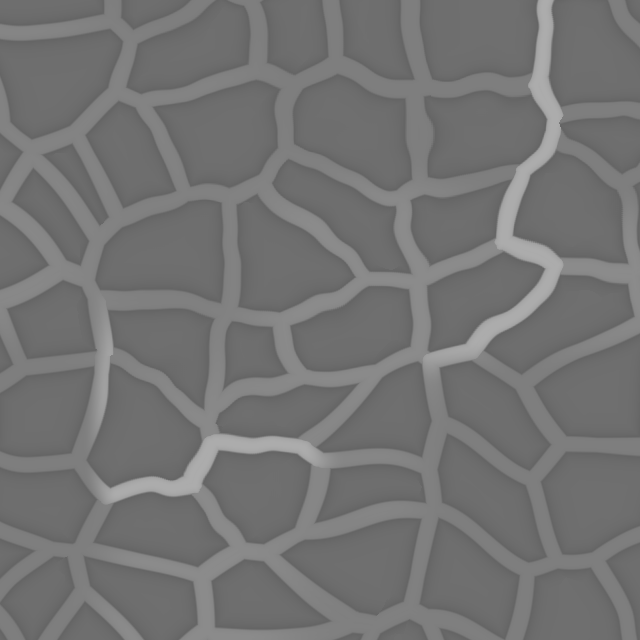
A Shadertoy shader for this texture:

```glsl
// Grey web of rounded veins over a flat ground with soft contact shadows.
// The veins are warped Voronoi borders, drawn as capped tubes of even width;
// borders between two groups of cells form long, brighter, wigglier chains.

#define CELLS vec2(6.0, 7.0)   // cells across and up
#define JITTER 0.86            // scatter of the cell sites
#define BEND 0.085             // broad curving of the veins
#define WIGGLE 0.022           // fine kinks of the veins
#define SPLIT 0.016            // drift between the two strands
#define HALF_WIDTH 0.0115      // vein radius
#define SOFT 0.0022            // softness of the vein rim
#define GROUND 0.434           // flat tone between veins
#define SHADOW 0.045           // depth of the contact shadow
#define SHADOW_REACH 0.010     // falloff of the contact shadow
#define DIM 0.495              // tone of the plain veins
#define BRIGHT 0.675           // tone of bright chains

float hash(vec2 p) {
    return fract(sin(dot(p, vec2(127.1, 311.7))) * 43758.5453);
}

vec2 hash2(vec2 p) {
    return vec2(hash(p), hash(p + 57.3));
}

float noise(vec2 p) {
    vec2 i = floor(p), f = p - i;
    f = f * f * f * (f * (f * 6.0 - 15.0) + 10.0);
    return mix(mix(hash(i), hash(i + vec2(1, 0)), f.x),
               mix(hash(i + vec2(0, 1)), hash(i + vec2(1, 1)), f.x), f.y);
}

vec2 drift(vec2 p) {
    return vec2(noise(p), noise(p + 31.7)) - 0.5;
}

// Cells fall into two groups, cut by mostly upright contours
float cellGroup(vec2 site) {
    return step(0.5, noise(site * vec2(0.5, 0.22) + 7.0));
}

float veinTone(vec2 p, vec2 a, vec2 b) {
    float chain = abs(cellGroup(a) - cellGroup(b));
    float lit = chain * smoothstep(0.32, 0.55, noise(p * 3.2 + 4.0));
    float plain = DIM + 0.05 * smoothstep(0.45, 0.85, noise(p * 3.5 + 19.0));
    return mix(plain, BRIGHT, lit);
}

// Border of cells a and b: a ray leaving the corner, away from cell c.
// The result holds the canvas distance and the tone of the tube.
vec2 tube(vec2 p, vec2 q, mat2 stretch, vec2 a, vec2 b, vec2 c, vec2 corner) {
    vec2 across = normalize(b - a);
    vec2 along = vec2(-across.y, across.x);
    if (dot(along, c - a) > 0.0) along = -along;
    vec2 offset = dot(q - 0.5 * (a + b), across) * across;
    offset += min(dot(q - corner, along), 0.0) * along;
    float len = max(length(offset), 1e-5);
    float d = len / max(length((offset / len) * stretch), 0.5);

    float ratio = d / HALF_WIDTH;
    float dome = sqrt(max(1.0 - ratio * ratio, 0.0));
    float shade = mix(GROUND, veinTone(p, a, b), 0.62 + 0.38 * dome);
    float cover = 1.0 - smoothstep(-SOFT, SOFT, d - HALF_WIDTH);
    return vec2(d, mix(GROUND - SHADOW, shade, cover));
}

vec2 nearer(vec2 u, vec2 v) {
    return vec2(min(u.x, v.x), max(u.y, v.y));
}

vec2 web(vec2 p, vec2 q, mat2 stretch) {
    // Three nearest sites
    vec2 a = vec2(0), b = vec2(0), c = vec2(0);
    vec3 best = vec3(1e3);
    for (int y = -2; y <= 2; y++)
    for (int x = -2; x <= 2; x++) {
        vec2 cell = floor(q) + vec2(x, y);
        vec2 site = cell + 0.5 + JITTER * (hash2(cell) - 0.5);
        float d = dot(site - q, site - q);
        if (d < best.x) {
            best = vec3(d, best.xy); c = b; b = a; a = site;
        } else if (d < best.y) {
            best = vec3(best.x, d, best.y); c = b; b = site;
        } else if (d < best.z) {
            best.z = d; c = site;
        }
    }
    // Corner shared by the three cells
    vec2 u = b - a, v = c - a;
    float area = 2.0 * (u.x * v.y - u.y * v.x);
    if (abs(area) < 1e-4) area = 1e-4;
    vec2 corner = a + (vec2(v.y, -v.x) * dot(u, u) + vec2(-u.y, u.x) * dot(v, v)) / area;

    vec2 r = tube(p, q, stretch, a, b, c, corner);
    r = nearer(r, tube(p, q, stretch, a, c, b, corner));
    return nearer(r, tube(p, q, stretch, b, c, a, corner));
}

void mainImage(out vec4 fragColor, in vec2 fragCoord) {
    vec2 p = fragCoord / iResolution.y;
    float kinked = smoothstep(0.4, 0.75, noise(p * 3.2 + 4.0));
    vec2 bent = p + BEND * drift(p * 5.0) + WIGGLE * kinked * drift(p * 19.0 + 9.0);

    // Two strands that part and rejoin
    vec2 veins = vec2(1.0, 0.0);
    for (int strand = 0; strand < 2; strand++) {
        vec2 q = CELLS * (bent + float(strand) * SPLIT * drift(p * 6.0 + 43.0));
        mat2 stretch = mat2(dFdx(q), dFdy(q)) * iResolution.y;
        veins = nearer(veins, web(p, q, stretch));
    }

    float shadow = SHADOW * exp(-max(veins.x - HALF_WIDTH, 0.0) / SHADOW_REACH);
    fragColor = vec4(vec3(max(GROUND - shadow, veins.y)), 1.0);
}
```
